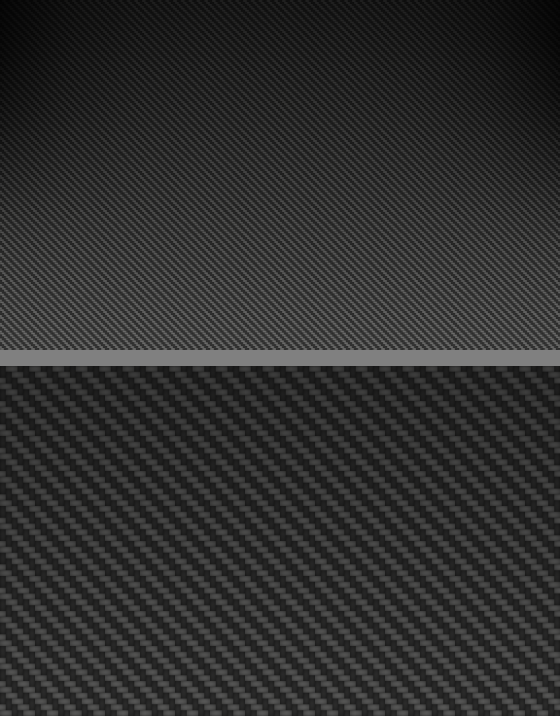
Top, the full canvas; bottom, a detail of the centre.
Reproduce this texture procedurally as a Shadertoy shader.

```glsl
// Dark carbon-fibre cloth: a 2/2 twill whose diagonals fall to the right.
// Light weft floats cross dark warp floats; a vertical glow and shaded
// upper corners light the sheet. Supersampling smooths the fine threads.

#define REPEATS vec2(72.0, 45.0)
#define THREADS 4.0
#define WEFT_GAIN 1.58
#define WARP_GAIN 0.78
#define TOP_LIGHT 0.085
#define BOTTOM_LIGHT 0.28
#define CORNER_SHADE 0.75
#define WEAR 0.05
#define SAMPLES 4

const float PI = 3.14159;
const vec3 FIBRE_TINT = vec3(1.0, 1.0, 0.99);

float hash(vec2 p) {
    p = fract(p * vec2(0.1031, 0.1137));
    p += dot(p, p.yx + 33.33);
    return fract((p.x + p.y) * p.x * 43.7);
}

// Rounded thread: bright in mid-float, darker at its ends and sides
float threadShade(float along, float across) {
    float side = 2.0 * across - 1.0;
    return mix(0.8, 1.0, sin(PI * along)) * (1.0 - 0.25 * side * side);
}

// Relative brightness of the weave, averaging about one
float twill(vec2 uv) {
    vec2 p = uv * REPEATS * THREADS;
    vec2 cell = floor(p);
    vec2 local = p - cell;
    float weftPhase = mod(p.x + cell.y, THREADS);
    float warpPhase = mod(cell.x + p.y, THREADS);
    bool weftOnTop = mod(cell.x + cell.y, THREADS) < 2.0;

    float shade = weftOnTop
        ? WEFT_GAIN * threadShade(weftPhase * 0.5, local.y)
        : WARP_GAIN * threadShade((warpPhase - 2.0) * 0.5, local.x);
    return shade * (1.0 + WEAR * (hash(cell) - 0.5));
}

// Broad light from below, fading towards the upper corners
float sheetLight(vec2 uv) {
    float side = abs(2.0 * uv.x - 1.0);
    float corner = side * side * side * smoothstep(0.2, 1.0, uv.y);
    return mix(BOTTOM_LIGHT, TOP_LIGHT, uv.y) * (1.0 - CORNER_SHADE * corner);
}

void mainImage(out vec4 fragColor, in vec2 fragCoord) {
    // Average the weave over the pixel footprint
    float weave = 0.0;
    for (int j = 0; j < SAMPLES; j++) {
        for (int i = 0; i < SAMPLES; i++) {
            vec2 offset = (vec2(i, j) + 0.5) / float(SAMPLES) - 0.5;
            weave += twill((fragCoord + offset) / iResolution.xy);
        }
    }
    weave /= float(SAMPLES * SAMPLES);

    vec2 uv = fragCoord / iResolution.xy;
    fragColor = vec4(FIBRE_TINT * sheetLight(uv) * weave, 1.0);
}
```
